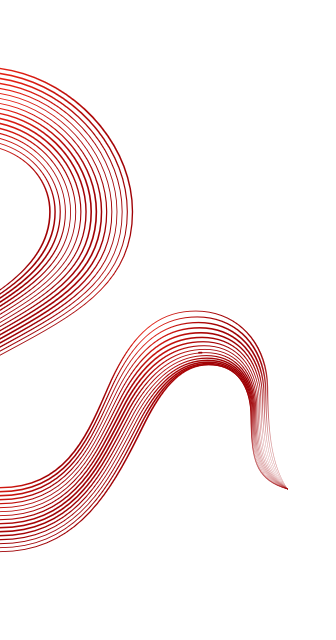
Reproduce this background procedurally as a Shadertoy shader.

```glsl
#define STRANDS 17
#define STEPS 18
#define HALF_WIDTH 0.00096
#define WIDTH_SWING 0.32
#define CREST_BUNCHING 1.8
#define TAIL_OPACITY 0.42
#define BRIGHT_RED vec3(0.90, 0.13, 0.08)
#define DARK_RED vec3(0.62, 0.0, 0.015)

// Bezier chains in canvas heights: two cubics for the loop, four for the wave
const vec2 OUTER[20] = vec2[20](
    vec2(0, .893), vec2(.111, .878), vec2(.207, .779), vec2(.207, .669),
    vec2(.207, .551), vec2(.111, .505), vec2(0, .445),
    vec2(0, .238), vec2(.111, .238), vec2(.141, .333), vec2(.174, .406),
    vec2(.208, .479), vec2(.247, .514), vec2(.306, .514),
    vec2(.371, .514), vec2(.417, .464), vec2(.418, .395),
    vec2(.419, .316), vec2(.426, .271), vec2(.449, .236));
const vec2 INNER[20] = vec2[20](
    vec2(0, .768), vec2(.047, .753), vec2(.078, .714), vec2(.078, .669),
    vec2(.078, .616), vec2(.042, .577), vec2(0, .547),
    vec2(0, .138), vec2(.124, .138), vec2(.176, .238), vec2(.223, .333),
    vec2(.250, .388), vec2(.280, .430), vec2(.326, .430),
    vec2(.371, .430), vec2(.392, .395), vec2(.392, .349),
    vec2(.393, .284), vec2(.397, .251), vec2(.449, .236));

vec2 cubic(vec2 a, vec2 b, vec2 c, vec2 d, float t) {
    float s = 1.0 - t;
    return s*s*s*a + 3.0*s*s*t*b + 3.0*s*t*t*c + t*t*t*d;
}

// Both rims of a band: outer in xy, inner in zw
vec4 rims(int first, float u, int count) {
    int k = min(int(u), count - 1);
    int i = first + 3 * k;
    float t = u - float(k);
    return vec4(cubic(OUTER[i], OUTER[i+1], OUTER[i+2], OUTER[i+3], t),
                cubic(INNER[i], INNER[i+1], INNER[i+2], INNER[i+3], t));
}

// Distance to a segment in x, position along it in y
vec2 segment(vec2 p, vec2 a, vec2 b) {
    vec2 ab = b - a;
    float h = clamp(dot(p - a, ab) / max(dot(ab, ab), 1e-9), 0.0, 1.0);
    return vec2(length(p - a - ab * h), h);
}

float glow(vec2 p, vec2 centre, float radius) {
    vec2 q = (p - centre) / radius;
    return exp(-dot(q, q));
}

// Strands crowd towards the inner rim around the crest
float spread(float w, float u, bool wave) {
    float bunched = 1.0 - pow(1.0 - w, CREST_BUNCHING);
    return wave ? mix(w, bunched, smoothstep(0.7, 2.0, u)) : w;
}

vec3 drawBand(vec3 colour, vec2 p, float pixel, int first, int count, bool wave) {
    vec2 nearest[STRANDS];
    for (int i = 0; i < STRANDS; i++) nearest[i] = vec2(1.0, 0.0);

    // Nearest point on each strand, skipping distant slices of the band
    vec4 a = rims(first, 0.0, count);
    for (int n = 0; n < count * STEPS; n++) {
        float u0 = float(n) / float(STEPS);
        float u1 = float(n + 1) / float(STEPS);
        vec4 b = rims(first, u1, count);
        vec2 middle = 0.25 * (a.xy + a.zw + b.xy + b.zw);
        float reach = max(max(distance(middle, a.xy), distance(middle, a.zw)),
                          max(distance(middle, b.xy), distance(middle, b.zw)));
        if (distance(p, middle) < reach + 0.004 + 2.0 * pixel) {
            for (int i = 0; i < STRANDS; i++) {
                float w = float(i) / float(STRANDS - 1);
                vec2 hit = segment(p, mix(a.xy, a.zw, spread(w, u0, wave)),
                                      mix(b.xy, b.zw, spread(w, u1, wave)));
                if (hit.x < nearest[i].x) nearest[i] = vec2(hit.x, mix(u0, u1, hit.y));
            }
        }
        a = b;
    }

    // Red lit from the upper left
    float light = glow(p, vec2(0.0, 0.86), 0.12) + glow(p, vec2(0.22, 0.50), 0.075)
                + 0.7 * glow(p, vec2(0.0, 0.24), 0.055);
    vec3 ink = mix(DARK_RED, BRIGHT_RED, min(light, 1.0));

    // Strokes of swelling width, thin and pale in the tail
    for (int i = 0; i < STRANDS; i++) {
        float w = float(i) / float(STRANDS - 1);
        float u = nearest[i].y;
        float tail = wave ? smoothstep(2.6, 3.5, u) : 0.0;
        float swell = 1.0 + WIDTH_SWING * sin(2.4 * u + 11.0 * w + 0.4);
        float halfWidth = HALF_WIDTH * swell * (1.0 - 0.55 * tail);
        float cover = clamp((halfWidth - nearest[i].x) / pixel + 0.5, 0.0, 1.0);
        cover = min(cover, 2.0 * halfWidth / pixel);
        colour = mix(colour, ink, cover * mix(1.0, TAIL_OPACITY, tail));
    }
    return colour;
}

void mainImage(out vec4 fragColor, in vec2 fragCoord) {
    float pixel = 1.0 / iResolution.y;
    vec2 p = fragCoord * pixel;
    vec3 colour = drawBand(vec3(1.0), p, pixel, 0, 2, false);
    colour = drawBand(colour, p, pixel, 7, 4, true);

    // Small fleck beneath the crest
    float fleck = segment(p, vec2(0.311, 0.449), vec2(0.315, 0.449)).x;
    colour = mix(colour, DARK_RED, clamp((0.0013 - fleck) / pixel + 0.5, 0.0, 1.0));
    fragColor = vec4(colour, 1.0);
}
```
